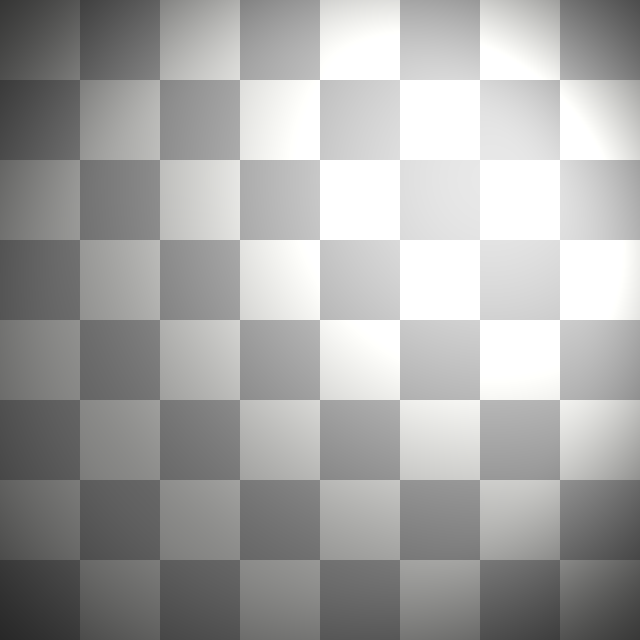
A WebGL 1 fragment shader for this pattern:

```glsl
precision highp float;
// Grey checkerboard lit by a soft off-centre spotlight, with darkened corners.

uniform vec2 u_resolution;

const float PI = 3.14159265;
const float CELLS = 8.0;                       // squares across and down
const float DARK_ALBEDO = 1.0;
const float LIGHT_ALBEDO = 1.35;
const vec3 LIGHT_TINT = vec3(1.0, 1.0, 0.988);
const vec2 SPOT_CENTER = vec2(0.768, 0.72);
const float SPOT_RADIUS = 0.86;
const float SPOT_STRENGTH = 0.55;
const float AMBIENT = 0.36;
const float VIGNETTE_START = 0.40;             // distance from canvas centre
const float VIGNETTE_END = 0.80;
const float VIGNETTE_STRENGTH = 0.66;

// 0 on dark squares, 1 on light ones; edges are one pixel wide.
float checker(vec2 uv) {
  vec2 pixel = CELLS / u_resolution;
  vec2 wave = clamp(sin(PI * uv * CELLS) / (0.5 * PI * pixel), -1.0, 1.0);
  return 0.5 - 0.5 * wave.x * wave.y;
}

float spotlight(vec2 uv) {
  float falloff = 1.0 - smoothstep(0.0, SPOT_RADIUS, distance(uv, SPOT_CENTER));
  return AMBIENT + SPOT_STRENGTH * falloff;
}

float vignette(vec2 uv) {
  float radius = distance(uv, vec2(0.5));
  return 1.0 - VIGNETTE_STRENGTH * smoothstep(VIGNETTE_START, VIGNETTE_END, radius);
}

void main() {
  vec2 uv = gl_FragCoord.xy / u_resolution;
  float illumination = spotlight(uv) * vignette(uv);

  // Clip each square's brightness before blending so bright edges stay smooth.
  vec3 darkSquare = min(vec3(DARK_ALBEDO * illumination), 1.0);
  vec3 lightSquare = min(LIGHT_ALBEDO * illumination * LIGHT_TINT, 1.0);
  gl_FragColor = vec4(mix(darkSquare, lightSquare, checker(uv)), 1.0);
}
```
